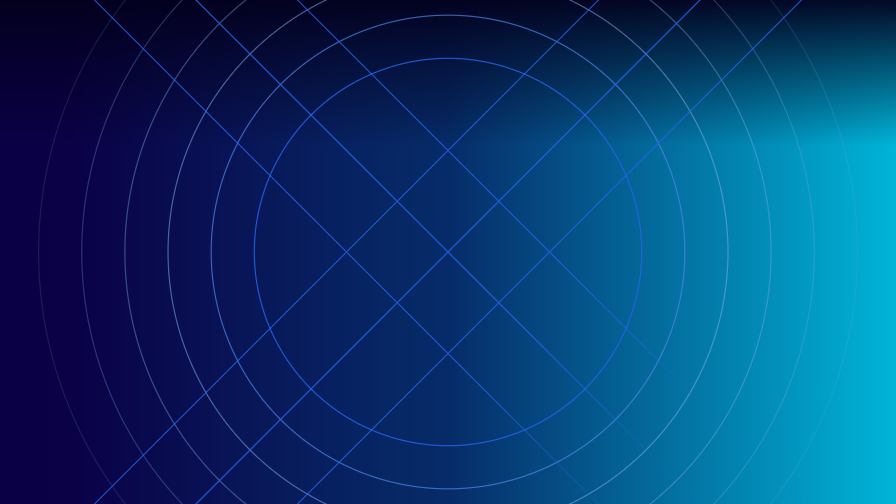
Reproduce this background procedurally as a WebGL 1 fragment shader.

```glsl
precision highp float;
// Navy-to-cyan gradient, darkened along the top, under a fine line drawing:
// six concentric rings that pale and fade outward, crossed by a diagonal lattice.
// Lines are distance functions turned into antialiased coverage.

uniform vec2 u_resolution;

const vec3 INDIGO = vec3(0.040, 0.000, 0.275);
const vec3 DEEP_BLUE = vec3(0.025, 0.170, 0.408);
const vec3 CYAN = vec3(0.000, 0.706, 0.847);
const vec3 NIGHT = vec3(0.010, 0.000, 0.110);
const vec3 LINE_BLUE = vec3(0.145, 0.390, 0.920);
const vec3 RING_PALE = vec3(0.480, 0.660, 0.900);

// Lengths in canvas heights
const float HALF_WIDTH = 0.00115;
const float INNER_RADIUS = 0.3843;
const float RING_STEP = 0.0856;
const float LATTICE_STEP = 0.2014;

// Coverage of a thin stroke at distance d, with pixel size px
float stroke(float d, float px) {
  return clamp((HALF_WIDTH - abs(d)) / px + 0.5, 0.0, 1.0);
}

// Three-stop horizontal gradient with a dark fade from the top
vec3 backdrop(vec2 uv) {
  vec3 color = mix(INDIGO, DEEP_BLUE, smoothstep(0.0, 1.0, uv.x * 2.0) * 0.35
                   + clamp((uv.x - 0.08) / 0.42, 0.0, 1.0) * 0.65);
  color = mix(color, CYAN, clamp(uv.x * 2.0 - 1.0, 0.0, 1.0));
  float shade = clamp((uv.y - 0.71) / 0.29, 0.0, 1.0);
  return mix(color, NIGHT, 0.95 * shade);
}

// Three parallel diagonals, given the signed axis offset of a 45 degree line
float diagonals(float offset, float px) {
  float index = clamp(floor(offset / LATTICE_STEP + 0.5), -1.0, 1.0);
  return stroke((offset - index * LATTICE_STEP) * 0.70711, px);
}

// Concentric rings, each paler and fainter than the one inside it
vec3 addRings(vec3 color, vec2 p, float px) {
  float r = length(p);
  for (int i = 0; i < 6; i++) {
    float t = float(i) / 5.0;
    float line = stroke(r - INNER_RADIUS - float(i) * RING_STEP, px);
    vec3 tint = mix(LINE_BLUE, RING_PALE, smoothstep(0.0, 0.4, t));
    color = mix(color, tint, line * mix(0.85, 0.16, t));
  }
  return color;
}

void main() {
  vec2 uv = gl_FragCoord.xy / u_resolution;
  float px = 1.0 / u_resolution.y;
  vec2 p = (gl_FragCoord.xy - 0.5 * u_resolution) * px;

  vec3 color = addRings(backdrop(uv), p, px);

  // Falling diagonals dissolve toward the lower right
  float falling = diagonals(p.x + p.y, px);
  falling *= 1.0 - 0.8 * smoothstep(0.25, 0.85, p.x - p.y);
  float rising = diagonals(p.x - p.y, px);
  color = mix(color, LINE_BLUE, 0.85 * max(falling, rising));

  gl_FragColor = vec4(color, 1.0);
}
```
